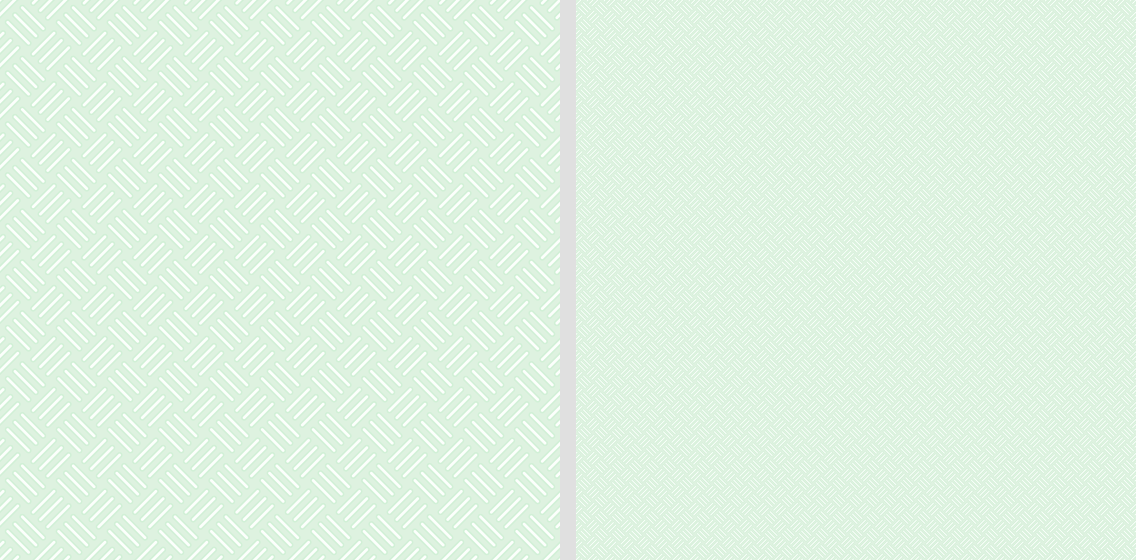
Left, the tile; right, the same tile 3 across and 3 down.
A WebGL 2 fragment shader for this pattern:

```glsl
#version 300 es
precision highp float;
// Diagonal basket weave: triple rounded white strokes in alternating directions on pale mint.

uniform vec2 u_resolution;
out vec4 fragColor;

const float REPEATS = 11.0;

// Stroke sizes, in units of one repeat
const float HALF_LENGTH = 0.29;
const float HALF_WIDTH = 0.027;
const float SPACING = 0.203;
const float HALO_REACH = 0.032;

const vec3 MINT = vec3(0.87, 0.95, 0.88);
const vec3 MINT_SHADE = vec3(0.82, 0.94, 0.84);
const vec3 WHITE = vec3(0.99, 1.0, 0.99);

// Offset from the nearest point of a unit grid
vec2 centeredCell(vec2 p) {
    return fract(p + 0.5) - 0.5;
}

// Signed distance to three parallel round-capped strokes along a unit axis
float strokeTrio(vec2 p, vec2 axis, float halfLength, float halfWidth, float spacing) {
    float along = dot(p, axis);
    float across = dot(p, vec2(-axis.y, axis.x));
    across -= spacing * clamp(round(across / spacing), -1.0, 1.0);
    float beyondEnd = max(abs(along) - halfLength, 0.0);
    return length(vec2(beyondEnd, across)) - halfWidth;
}

// Coverage of a shape with an edge softened over the given half width
float coverage(float distance, float softness) {
    return 1.0 - smoothstep(-softness, softness, distance);
}

void main() {
    vec2 p = gl_FragCoord.xy / u_resolution * REPEATS;
    float pixel = REPEATS / min(u_resolution.x, u_resolution.y);

    // Rising trios sit on cell corners, falling trios on cell centers
    vec2 rising = normalize(vec2(1.0, 1.0));
    vec2 falling = normalize(vec2(1.0, -1.0));
    float d = min(
        strokeTrio(centeredCell(p), rising, HALF_LENGTH, HALF_WIDTH, SPACING),
        strokeTrio(centeredCell(p - 0.5), falling, HALF_LENGTH, HALF_WIDTH, SPACING));

    // Faint darker rim around each stroke, then the stroke itself
    vec3 color = mix(MINT, MINT_SHADE, coverage(d - HALO_REACH, max(0.01, 0.6 * pixel)));
    color = mix(color, WHITE, coverage(d, 0.65 * pixel));
    fragColor = vec4(color, 1.0);
}
```
